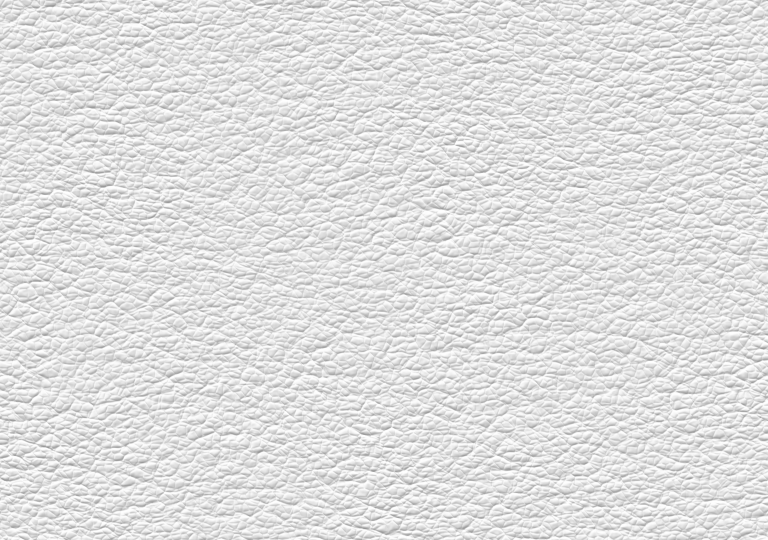
This texture is drawn by a Shadertoy shader. Its source:

```glsl
// White grained leather, lit from the upper left.
// A height field of staggered Voronoi pebbles in two sizes, crossed by long
// slanting noise folds, is shaded by its slope towards the light.

const vec2  GRAIN_FREQ   = vec2(22.0, 42.0);  // large pebbles per canvas height
const vec2  PEBBLE_FREQ  = vec2(60.0, 86.0);  // small pebbles inside them
const vec2  FOLD_FREQ    = vec2(8.0, 25.0);   // along and across a fold
const float GRAIN_DEPTH  = 0.54;
const float PEBBLE_DEPTH = 0.40;
const float FOLD_DEPTH   = 0.44;
const float PORE_DEPTH   = 0.24;
const float FOLD_TILT    = 0.34;              // radians from horizontal
const float ROW_STAGGER  = 0.24;              // sideways shift of pebble rows
const vec2  LIGHT_DIR    = vec2(-0.28, 0.96);
const float SLOPE_STEP   = 0.0015;            // half span of the slope probe
const float CONTRAST     = 0.50;
const float BASE_TONE    = 0.884;
const float LIGHT_RANGE  = 0.114;             // limit of highlights above base
const float SHADE_RANGE  = 0.34;              // limit of shadows below base
const int   SAMPLES      = 2;                 // antialiasing samples per axis

// Two random values in 0..1 for a lattice cell
vec2 hash2(vec2 cell) {
    uvec2 q = uvec2(ivec2(cell)) * uvec2(1597u, 3571u);
    uint n = (q.x ^ (q.y << 7u)) + q.y * 7919u;
    n = (n ^ (n >> 15u)) * 73939u;
    n = (n ^ (n >> 13u)) * 48271u;
    n ^= n >> 16u;
    return vec2(n & 0xffffu, (n * 40503u) >> 16u) / 65535.0;
}

float cornerSlope(vec2 cell, vec2 offset) {
    float angle = 6.2832 * hash2(cell).x;
    return dot(vec2(cos(angle), sin(angle)), offset);
}

// Gradient noise, about -0.7..0.7
float gradientNoise(vec2 p) {
    vec2 i = floor(p), f = p - i;
    vec2 u = f * f * f * (f * (f * 6.0 - 15.0) + 10.0);
    vec2 e = vec2(1.0, 0.0);
    float low  = mix(cornerSlope(i, f), cornerSlope(i + e.xy, f - e.xy), u.x);
    float high = mix(cornerSlope(i + e.yx, f - e.yx), cornerSlope(i + e.xx, f - e.xx), u.x);
    return mix(low, high, u.y);
}

// Distance gap between the two nearest cell centres: zero in the creases
float creaseGap(vec2 p) {
    vec2 i = floor(p), f = p - i;
    float nearest = 8.0, second = 8.0;
    for (int y = -1; y <= 1; y++)
    for (int x = -2; x <= 2; x++) {
        vec2 cell = vec2(x, y);
        vec2 centre = cell + 0.08 + 0.84 * hash2(i + cell);
        centre.x += ROW_STAGGER * (2.0 * mod(i.y + cell.y, 2.0) - 1.0);
        float d = length(centre - f);
        second = min(second, max(nearest, d));
        nearest = min(nearest, d);
    }
    return second - nearest;
}

// Narrow valley along the zero line of stretched noise
float foldValley(vec2 p, float tilt) {
    float c = cos(tilt), s = sin(tilt);
    vec2 q = vec2(c * p.x + s * p.y, c * p.y - s * p.x);
    return exp(-12.0 * abs(gradientNoise(q * FOLD_FREQ + 40.0 * tilt)));
}

float leatherHeight(vec2 p) {
    // Bend the rows of grain, then roughen their outlines
    vec2 bent = p + vec2(0.01, 0.035) * gradientNoise(p * 2.3 + 7.0);
    vec2 rough = bent + 0.0045 * vec2(gradientNoise(p * 42.0 + 3.0),
                                      gradientNoise(p * 42.0 + 61.0));
    // Large creases fade in and out, so that some run on and others break
    float strength = 1.0 + 0.7 * gradientNoise(p * vec2(9.0, 15.0) + 29.0);
    float grain  = 1.0 - exp(-5.2 * creaseGap(rough * GRAIN_FREQ));
    float pebble = 1.0 - exp(-3.2 * creaseGap(rough * PEBBLE_FREQ + 17.0));
    float folds  = foldValley(rough, -FOLD_TILT) + 0.75 * foldValley(rough, FOLD_TILT);
    float pores  = gradientNoise(p * 110.0);
    return GRAIN_DEPTH * strength * grain + PEBBLE_DEPTH * pebble
         - FOLD_DEPTH * folds + PORE_DEPTH * pores;
}

float leatherTone(vec2 p) {
    vec2 probe = LIGHT_DIR * SLOPE_STEP;
    float slope = leatherHeight(p - probe) - leatherHeight(p + probe);
    // Some patches of the hide are stretched smoother than others
    float relief = 1.0 + 0.3 * gradientNoise(p * 3.1 + 11.0);
    float shade = CONTRAST * relief * slope;
    float range = shade > 0.0 ? LIGHT_RANGE : SHADE_RANGE;
    return BASE_TONE + range * tanh(shade / range);
}

void mainImage(out vec4 fragColor, in vec2 fragCoord) {
    float tone = 0.0;
    for (int y = 0; y < SAMPLES; y++)
    for (int x = 0; x < SAMPLES; x++) {
        vec2 offset = (vec2(x, y) + 0.5) / float(SAMPLES) - 0.5;
        tone += leatherTone((fragCoord + offset) / iResolution.y);
    }
    tone /= float(SAMPLES * SAMPLES);
    fragColor = vec4(vec3(tone), 1.0);
}
```
